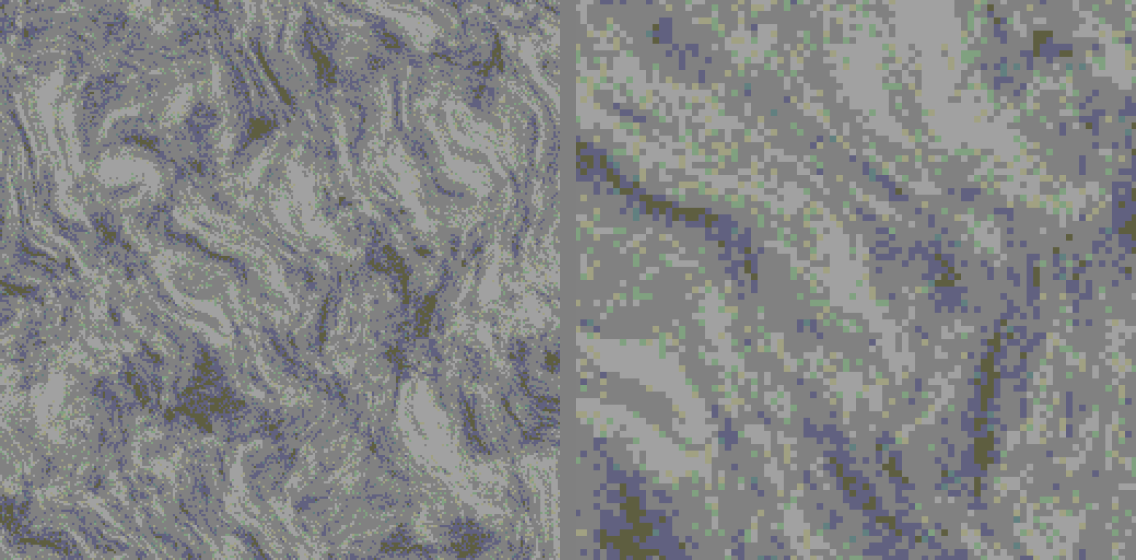
Left: the whole. Right: its middle third, enlarged.
Write a WebGL 2 fragment shader that draws this texture.

```glsl
#version 300 es
precision highp float;
// Grainy marbled stone in a small palette of greys, slate blue and olive.
// Warped gradient noise (patches, steep streaks, mottling) plus per-cell grain
// forms one tone of unit deviation, which thresholds split into flat colours.

uniform vec2 u_resolution;
out vec4 fragColor;

const float CELLS = 256.0;         // grains along the canvas height
const float NOISE_SPREAD = 0.216;  // standard deviation of one noise octave
const vec2 STREAK_DIR = vec2(0.39, -0.92);

const vec3 OLIVE = vec3(0.37, 0.37, 0.25);
const vec3 SLATE = vec3(0.38, 0.38, 0.50);
const vec3 TEAL  = vec3(0.38, 0.50, 0.50);
const vec3 GREY  = vec3(0.505);
const vec3 GREEN = vec3(0.50, 0.63, 0.50);
const vec3 STRAW = vec3(0.63, 0.63, 0.51);
const vec3 PALE  = vec3(0.63);

// Integer hash of a lattice point, giving 0..1
float hash(vec2 p, float seed) {
    uvec3 v = uvec3(ivec3(vec3(p, seed))) * uvec3(1597u, 7919u, 6007u);
    uint h = v.x ^ (v.y * 3001u) ^ (v.z * 5003u);
    h = (h ^ (h >> 15)) * 739391u;
    h = (h ^ (h >> 13)) * 974711u;
    h ^= h >> 16;
    return float(h & 65535u) / 65535.0;
}

float cornerSlope(vec2 corner, vec2 offset, float seed) {
    float angle = 6.2832 * hash(corner, seed);
    return dot(vec2(cos(angle), sin(angle)), offset);
}

float gradientNoise(vec2 p, float seed) {
    vec2 i = floor(p), f = p - i;
    vec2 w = f * f * f * (f * (f * 6.0 - 15.0) + 10.0);
    vec2 e = vec2(1.0, 0.0);
    float low  = mix(cornerSlope(i, f, seed), cornerSlope(i + e.xy, f - e.xy, seed), w.x);
    float high = mix(cornerSlope(i + e.yx, f - e.yx, seed),
                     cornerSlope(i + e.xx, f - e.xx, seed), w.x);
    return mix(low, high, w.y);
}

// Sum of octaves, scaled to unit standard deviation
float fbm(vec2 p, int octaves, float gain, float seed) {
    float sum = 0.0, power = 0.0, amplitude = 1.0;
    mat2 turn = mat2(0.8, 0.6, -0.6, 0.8);
    for (int k = 0; k < octaves; k++) {
        sum += amplitude * gradientNoise(p, seed + float(k));
        power += amplitude * amplitude;
        amplitude *= gain;
        p = turn * p * 2.03 + 7.3;
    }
    return sum / (NOISE_SPREAD * sqrt(power));
}

// Coordinates across and along a direction, scaled separately
vec2 stretched(vec2 p, vec2 dir, vec2 scale) {
    return vec2(dot(p, vec2(-dir.y, dir.x)), dot(p, dir)) * scale;
}

float stoneTone(vec2 p, vec2 cell) {
    vec2 swirl = vec2(fbm(p * 2.8, 3, 0.45, 11.0), fbm(p * 2.8, 3, 0.45, 23.0));
    vec2 q = p + 0.038 * swirl;
    float patches = fbm(stretched(q, STREAK_DIR, vec2(6.5, 4.5)), 3, 0.6, 31.0);
    float streaks = fbm(stretched(q, STREAK_DIR, vec2(19.0, 5.5)), 3, 0.7, 47.0);
    float mottle  = fbm(stretched(q, STREAK_DIR, vec2(30.0, 19.0)), 3, 0.85, 59.0);
    float grain   = 2.45 * (hash(cell, 71.0) + hash(cell, 83.0) - 1.0);
    return 0.46 * patches + 0.50 * streaks + 0.59 * mottle + 0.43 * grain;
}

// Flat colour bands from dark to light
vec3 bandColour(float tone) {
    vec3 c = mix(OLIVE, SLATE, step(-1.80, tone));
    c = mix(c, TEAL,  step(-0.92, tone));
    c = mix(c, GREY,  step(-0.88, tone));
    c = mix(c, GREEN, step(0.69, tone));
    c = mix(c, STRAW, step(0.82, tone));
    return mix(c, PALE, step(0.95, tone));
}

vec3 cellColour(vec2 cell) {
    return bandColour(stoneTone((cell + 0.5) / CELLS, cell));
}

void main() {
    // Blend the four nearest cells over the width of one pixel
    vec2 grid = gl_FragCoord.xy / u_resolution.y * CELLS - 0.5;
    float pixel = CELLS / u_resolution.y;
    vec2 cell = floor(grid);
    vec2 w = clamp((grid - cell - 0.5) / pixel + 0.5, 0.0, 1.0);
    vec3 low  = mix(cellColour(cell), cellColour(cell + vec2(1.0, 0.0)), w.x);
    vec3 high = mix(cellColour(cell + vec2(0.0, 1.0)), cellColour(cell + 1.0), w.x);
    fragColor = vec4(mix(low, high, w.y), 1.0);
}
```
